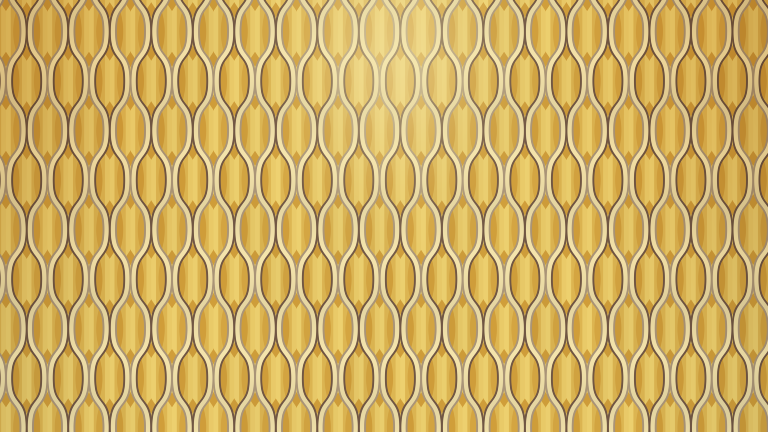
Reproduce this pattern procedurally as a WebGL 2 fragment shader.

```glsl
#version 300 es
precision highp float;
// Draws a retro ogee wallpaper: half-dropped gold ovals framed by wavy cream ribbons under a soft lamp glow.

uniform vec2 u_resolution;
out vec4 fragColor;

const float TAU = 6.2831853;
const float PITCH = 0.0961;               // column spacing, in canvas heights
const float PERIOD = 2.386;               // vertical repeat, in column spacings
const vec2 ORIGIN = vec2(0.8306, 0.5833); // centre of one dark-outlined oval

const vec3 CREAM = vec3(0.91, 0.85, 0.64);
const vec3 TAUPE = vec3(0.65, 0.57, 0.46);
const vec3 BROWN = vec3(0.43, 0.33, 0.26);
const vec3 PALE_GOLD = vec3(0.90, 0.79, 0.42);
const vec3 MID_GOLD = vec3(0.84, 0.69, 0.31);
const vec3 DEEP_GOLD = vec3(0.79, 0.60, 0.22);

// Coverage of the region where d is negative.
float fill(float d, float aa) {
    return 1.0 - smoothstep(-0.6 * aa, 0.6 * aa, d);
}

float hash(vec2 cell) {
    return fract(sin(dot(cell, vec2(41.3, 289.1))) * 4375.85);
}

// Half-width of an oval column at height y, a cosine with flattened crests.
float ogeeHalfWidth(float y, float swing, float flatness) {
    float c = cos(TAU * y / PERIOD);
    return 0.25 + swing * c * sqrt((1.0 + flatness) / (1.0 + flatness * c * c));
}

// Gold facets inside one oval: pale core, side leaves, diamonds at the tips.
vec3 facets(vec2 p, float aa) {
    float ax = abs(p.x);
    float right = smoothstep(-0.5 * aa, 0.5 * aa, p.x);
    vec3 core = mix(mix(PALE_GOLD, MID_GOLD, 0.22), PALE_GOLD, right);
    vec3 col = mix(MID_GOLD, core, fill(ax - 0.115, aa));

    float leafEdge = 0.175 + 0.30 * p.y * p.y;
    vec3 leaf = mix(DEEP_GOLD, mix(DEEP_GOLD, MID_GOLD, 0.3), right);
    col = mix(col, leaf, fill(leafEdge - ax, aa));

    float diamond = (ax / 0.12 + abs(abs(p.y) - 0.67) / 0.18 - 1.0) * 0.1;
    return mix(col, DEEP_GOLD, fill(diamond, aa));
}

// Broad light: warm upper corners, yellower base, pale glow near the top.
vec3 lightOn(vec3 col, vec2 uv, float aspect) {
    vec2 c = uv - vec2(0.5 * aspect, 0.5);
    float corner = smoothstep(0.25, 1.0, abs(c.x)) * smoothstep(-0.5, 0.5, c.y);
    col *= mix(vec3(1.0), vec3(0.97, 0.90, 0.80), corner);
    col *= 1.02 - 0.07 * smoothstep(0.5, 1.0, abs(c.x));

    vec2 g = (c - vec2(0.025, 0.37)) / vec2(0.20, 0.27);
    float glow = exp(-dot(g, g));
    return mix(col, vec3(0.96, 0.91, 0.69), 0.48 * glow);
}

void main() {
    vec2 uv = gl_FragCoord.xy / u_resolution.y;
    float aspect = u_resolution.x / u_resolution.y;
    vec2 q = (uv - ORIGIN) / PITCH;
    float aa = 1.0 / (PITCH * u_resolution.y);

    // Signed distance to the ribbon centre, positive in the brown column.
    float x = fract(q.x + 0.5) - 0.5;
    float w = ogeeHalfWidth(q.y, 0.174, 1.6);
    float slope = (ogeeHalfWidth(q.y + 0.01, 0.174, 1.6) - w) / 0.01;
    float edge = (w - abs(x)) / sqrt(1.0 + slope * slope);
    float inBrown = step(0.0, edge);

    // Local oval coordinates; the taupe columns drop by half a repeat.
    vec2 shift = mix(vec2(0.5, 0.5 * PERIOD), vec2(0.0), inBrown);
    vec2 size = vec2(1.0, PERIOD);
    vec2 cell = floor((q + shift) / size + 0.5);
    vec2 p = q + shift - cell * size;

    vec3 col = facets(p, aa);
    col *= 0.985 + 0.03 * hash(cell + 7.0 * inBrown);

    // Coloured outline first, then the cream ribbon over it.
    float ribbon = abs(edge);
    col = mix(col, mix(TAUPE, BROWN, inBrown), fill(ribbon - 0.097, aa));
    vec3 cream = CREAM * (1.0 + 0.03 * sin(TAU * q.y / PERIOD));
    col = mix(col, cream, fill(ribbon - 0.051, aa));

    fragColor = vec4(lightOn(col, uv, aspect), 1.0);
}
```
